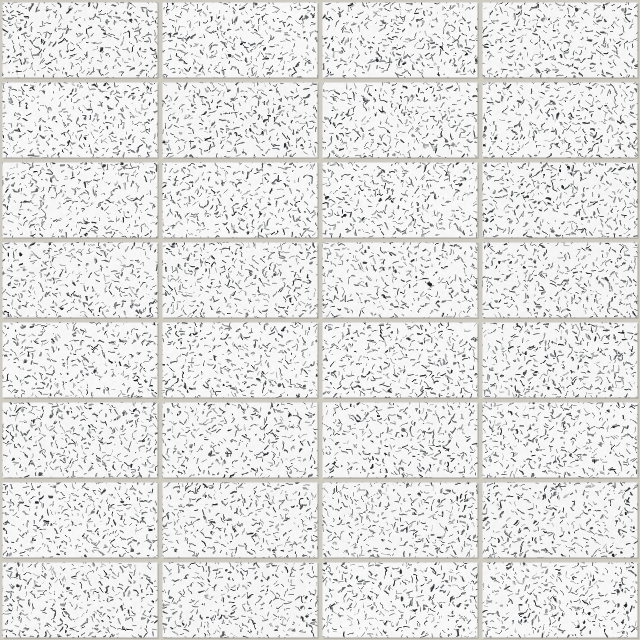
Reproduce this texture procedurally as a WebGL 2 fragment shader.

```glsl
#version 300 es
precision highp float;
// Wall of white stack-bonded tiles with pale grout and dark flecks.
// Tiles are repeated boxes; flecks are jittered, noise-bent strokes, one
// candidate per hash-grid cell, so every tile has its own scatter.

uniform vec2 u_resolution;
out vec4 fragColor;

// Layout, in canvas units
const vec2 TILE_COUNT = vec2(4.0, 8.0);
const float GROUT_WIDTH = 0.0078;
const float CORNER_RADIUS = 0.0008;
const vec2 SHADOW_OFFSET = vec2(0.0017, -0.0019);
const float SHADOW_SOFTNESS = 0.0008;

// Colours
const vec3 GLAZE = vec3(0.966, 0.966, 0.968);
const vec3 GROUT = vec3(0.805, 0.795, 0.765);
const vec3 SHADOW = vec3(0.655, 0.65, 0.625);
const vec3 FLECK = vec3(0.10, 0.11, 0.12);

// Flecks: cell size, then min and max of half length and half width
const float STROKE_CELL = 0.0083;
const vec2 STROKE_LENGTH = vec2(0.0007, 0.0044);
const vec2 STROKE_WIDTH = vec2(0.0005, 0.0011);
const float STROKE_CHANCE = 0.78;
const float BLOB_CELL = 0.0167;
const vec2 BLOB_LENGTH = vec2(0.0003, 0.0016);
const vec2 BLOB_WIDTH = vec2(0.0011, 0.0020);
const float BLOB_CHANCE = 0.22;
const float BEND_SCALE = 230.0;
const float BEND_AMOUNT = 0.0034;

// Surface variation
const float GRAIN_SCALE = 260.0;
const float GRAIN_AMOUNT = 0.022;
const float TILE_VARIATION = 0.008;

// Integer hash: three random values in 0..1 for a cell and seed
vec3 hash3(vec2 cell, int seed) {
    uvec3 v = uvec3(ivec3(ivec2(cell), seed)) * 1664525u + 1013904223u;
    v.x += v.y * v.z; v.y += v.z * v.x; v.z += v.x * v.y;
    v ^= v >> 16u;
    v.x += v.y * v.z; v.y += v.z * v.x; v.z += v.x * v.y;
    return vec3(v >> 8u) / 16777216.0;
}

// Smooth two-channel value noise
vec2 noise2(vec2 p, int seed) {
    vec2 i = floor(p), f = fract(p);
    f = f * f * (3.0 - 2.0 * f);
    vec2 low = mix(hash3(i, seed).xy, hash3(i + vec2(1, 0), seed).xy, f.x);
    vec2 high = mix(hash3(i + vec2(0, 1), seed).xy, hash3(i + 1.0, seed).xy, f.x);
    return mix(low, high, f.y);
}

float boxDistance(vec2 p, vec2 halfSize) {
    vec2 q = abs(p) - halfSize + CORNER_RADIUS;
    return length(max(q, 0.0)) + min(max(q.x, q.y), 0.0) - CORNER_RADIUS;
}

// Pixel coverage of a line, fair even when it is thinner than a pixel
float lineCoverage(float d, float halfWidth, float px) {
    return clamp(0.5 + (halfWidth - d) / px, 0.0, 1.0)
         - clamp(0.5 - (halfWidth + d) / px, 0.0, 1.0);
}

// Opacity of one layer of randomly placed strokes
float fleckLayer(vec2 p, float cellSize, vec2 lengths, vec2 widths,
                 float chance, int seed, float px) {
    vec2 home = floor(p / cellSize);
    float ink = 0.0;
    for (int y = -1; y <= 1; y++) {
        for (int x = -1; x <= 1; x++) {
            vec2 cell = home + vec2(x, y);
            vec3 place = hash3(cell, seed);
            vec3 shape = hash3(cell, seed + 1);
            if (place.z > chance) continue;
            float angle = 6.2832 * shape.x;
            vec2 axis = vec2(cos(angle), sin(angle));
            vec2 q = p - (cell + place.xy) * cellSize;
            float reach = mix(lengths.x, lengths.y, shape.y);
            float halfWidth = mix(widths.x, widths.y, shape.z * shape.z);
            float d = length(q - axis * clamp(dot(q, axis), -reach, reach));
            float opacity = mix(0.35, 1.0, hash3(cell, seed + 2).x);
            ink = max(ink, opacity * lineCoverage(d, halfWidth, px));
        }
    }
    return ink;
}

void main() {
    vec2 uv = gl_FragCoord.xy / u_resolution;
    float px = 1.0 / min(u_resolution.x, u_resolution.y);

    // Tile grid, with half a joint along the canvas border
    vec2 tileId = floor(uv * TILE_COUNT);
    vec2 local = (fract(uv * TILE_COUNT) - 0.5) / TILE_COUNT;
    vec2 halfSize = 0.5 / TILE_COUNT - 0.5 * GROUT_WIDTH;
    float tileMask = clamp(0.5 - boxDistance(local, halfSize) / px, 0.0, 1.0);

    // Grout, shaded below and right of each tile
    float soft = max(px, SHADOW_SOFTNESS);
    float shade = clamp(0.5 - boxDistance(local - SHADOW_OFFSET, halfSize) / soft, 0.0, 1.0);
    vec3 grout = mix(GROUT, SHADOW, shade);

    // Glaze with faint grain and flecks bent by noise
    float grain = (noise2(uv * GRAIN_SCALE, 3).x - 0.5) * GRAIN_AMOUNT;
    float tone = (hash3(tileId, 5).x - 0.5) * TILE_VARIATION;
    vec2 bent = uv + (noise2(uv * BEND_SCALE, 7) - 0.5) * BEND_AMOUNT;
    float strokes = fleckLayer(bent, STROKE_CELL, STROKE_LENGTH, STROKE_WIDTH, STROKE_CHANCE, 11, px);
    float blobs = fleckLayer(bent, BLOB_CELL, BLOB_LENGTH, BLOB_WIDTH, BLOB_CHANCE, 23, px);
    vec3 tile = mix(GLAZE + grain + tone, FLECK, max(strokes, blobs));

    fragColor = vec4(mix(grout, tile, tileMask), 1.0);
}
```
